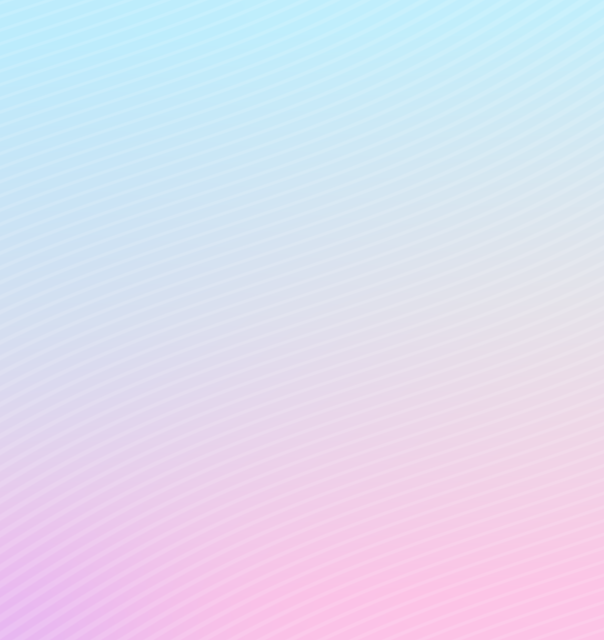
Give the GLSL for this background, as a Shadertoy shader.

```glsl
#define SKY vec3(0.75, 0.935, 0.99)
#define MIST vec3(0.875, 0.875, 0.93)
#define PINK vec3(0.99, 0.755, 0.905)
#define AZURE vec3(0.66, 0.86, 0.99)
#define CREAM vec3(0.96, 0.93, 0.86)
#define VIOLET vec3(0.90, 0.71, 0.95)
#define STRIPE_COUNT 42.5
#define STRIPE_SLOPE 0.48
#define STRIPE_BEND 0.11
#define STRIPE_PHASE 0.27
#define STRIPE_OPACITY 0.135

const float PI = 3.14159;

float glow(vec2 p, vec2 center, vec2 radius) {
    vec2 q = (p - center) / radius;
    return exp(-dot(q, q));
}

vec3 pastelWash(vec2 uv) {
    // Vertical ramp with a slight tilt and flat ends
    float height = uv.y - 0.05 * (uv.x - 0.5);
    float ramp = clamp((height - 0.51) * 2.25, -1.0, 1.0);
    vec3 color = mix(MIST, ramp < 0.0 ? PINK : SKY, abs(ramp));

    // Soft tints at the sides and lower corner
    color = mix(color, AZURE, 0.20 * glow(uv, vec2(0.0, 0.6), vec2(0.42, 0.55)));
    color = mix(color, CREAM, 0.22 * glow(uv, vec2(1.0, 0.45), vec2(0.45, 0.40)));
    return mix(color, VIOLET, 0.85 * glow(uv, vec2(0.0), vec2(0.27, 0.19)));
}

float waveStripes(vec2 p) {
    // Lines are level sets of a sloped plane with a diagonal bend
    float diagonal = p.x + p.y - 1.0;
    float field = p.y - STRIPE_SLOPE * p.x + STRIPE_BEND / PI * sin(PI * diagonal);
    float phase = field * STRIPE_COUNT - STRIPE_PHASE;
    float dist = abs(fract(phase + 0.5) - 0.5);

    // Stripes broaden away from the diagonal
    float halfWidth = mix(0.12, 0.24, min(diagonal * diagonal, 1.0));
    float soft = max(0.08, 0.75 * STRIPE_COUNT / iResolution.y);
    return 1.0 - smoothstep(halfWidth - soft, halfWidth + soft, dist);
}

void mainImage(out vec4 fragColor, in vec2 fragCoord) {
    vec2 uv = fragCoord / iResolution.xy;
    vec2 p = fragCoord / iResolution.y;
    vec3 color = mix(pastelWash(uv), vec3(1.0), STRIPE_OPACITY * waveStripes(p));
    fragColor = vec4(color, 1.0);
}
```
